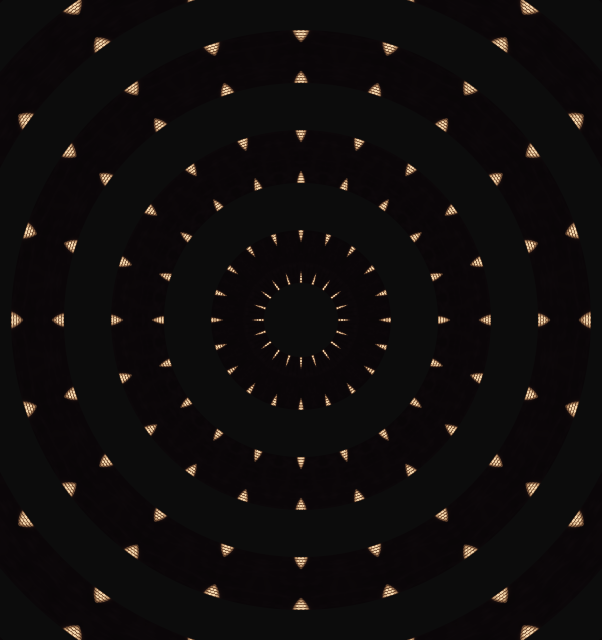
This pattern is drawn by a Shadertoy shader. Its source:

```glsl
// Concentric dark bands, each edged inside and out with twenty small woven lamps.
// Polar folding repeats one lamp by angle and radius; its width grows with radius.
// Gradient noise adds faint streaks to the bands and uneven light to the lamps.

const float TAU = 6.2831853;

vec2 hashGradient(vec2 cell) {
    float angle = TAU * fract(sin(dot(cell, vec2(127.1, 311.7))) * 43758.5);
    return vec2(cos(angle), sin(angle));
}

float gradientNoise(vec2 p) {
    vec2 i = floor(p), f = fract(p);
    vec2 u = f * f * f * (f * (f * 6.0 - 15.0) + 10.0);
    float a = dot(hashGradient(i), f);
    float b = dot(hashGradient(i + vec2(1, 0)), f - vec2(1, 0));
    float c = dot(hashGradient(i + vec2(0, 1)), f - vec2(0, 1));
    float d = dot(hashGradient(i + vec2(1, 1)), f - vec2(1, 1));
    return mix(mix(a, b, u.x), mix(c, d, u.x), u.y);
}

// Staggered rows of bright cells with dark gaps; across is -1 to 1, depth 0 to 1
float weave(float across, float depth) {
    float row = depth * 5.0;
    float column = across * 2.0 + 0.5 * mod(floor(row), 2.0);
    vec2 cell = abs(fract(vec2(column, row)) - 0.5);
    return 1.0 - smoothstep(0.22, 0.52, length(cell * vec2(0.75, 1.0)));
}

vec3 lampColor(float light) {
    vec3 color = mix(vec3(0.10, 0.055, 0.045), vec3(0.44, 0.30, 0.20), smoothstep(0.0, 0.4, light));
    color = mix(color, vec3(0.69, 0.53, 0.38), smoothstep(0.35, 0.7, light));
    return mix(color, vec3(0.93, 0.82, 0.66), smoothstep(0.65, 1.0, light));
}

void mainImage(out vec4 fragColor, in vec2 fragCoord) {
    vec2 p = (fragCoord - 0.5 * iResolution.xy) / iResolution.y;
    float pixel = 1.0 / iResolution.y;
    float radius = length(p);

    // Fold the angle into twenty mirrored sectors
    float sector = TAU / 20.0;
    float turn = atan(p.y, p.x + 1e-6 * step(radius, 1e-6));
    float angle = abs(mod(turn + 0.5 * sector, sector) - 0.5 * sector);

    // Fold the radius around the middle of each band
    float bandOffset = mod(radius - 0.0992 + 0.078125, 0.15625) - 0.078125;
    float inset = 0.0413 - abs(bandOffset);
    float band = smoothstep(-0.7 * pixel, 0.7 * pixel, inset);

    // Near-black ground and faint curved streaks
    vec2 streakPoint = vec2(angle * 14.0 + radius * 9.0, radius * 110.0);
    float streak = gradientNoise(streakPoint) + 0.5 * gradientNoise(streakPoint * 2.3);
    float cloud = gradientNoise(vec2(angle * 18.0, radius * 32.0) + 7.0);
    vec3 bandColor = vec3(0.039, 0.024, 0.031)
                   + vec3(0.016, 0.011, 0.013) * (max(streak, 0.0) + 0.5 * cloud);
    vec3 color = mix(vec3(0.047), bandColor, band);

    // Tapered lamp, flat at the band edge and pointed toward its middle
    float depth = clamp(inset / 0.0205, 0.0, 1.0);
    float fullWidth = 0.028 * radius;
    float halfWidth = fullWidth * (1.0 - pow(depth, 1.45));
    float side = radius * angle;
    float softness = 0.6 * pixel + 0.07 * fullWidth;
    float lamp = (1.0 - smoothstep(-softness, softness, side - halfWidth))
               * band * (1.0 - smoothstep(0.8, 1.0, depth));

    // Warm woven light, dimmer near the sides and the tip
    float across = side / max(fullWidth, pixel);
    float sideFade = 1.0 - 0.4 * smoothstep(0.3, 1.0, side / max(halfWidth, pixel));
    float tipFade = 1.0 - 0.6 * smoothstep(0.4, 1.0, depth);
    float grain = 0.15 * gradientNoise(vec2(across * 4.0, radius * 420.0));
    float light = (0.48 + 0.58 * weave(across, depth) + grain) * sideFade * tipFade;
    color = mix(color, lampColor(light), lamp);

    // Brown halo kept inside the band
    float halo = exp(-max(side - halfWidth, 0.0) / (0.13 * fullWidth + 0.0006));
    color += vec3(0.11, 0.055, 0.035) * halo * band * (1.0 - lamp) * (1.0 - smoothstep(0.5, 1.0, depth));

    fragColor = vec4(color, 1.0);
}
```
